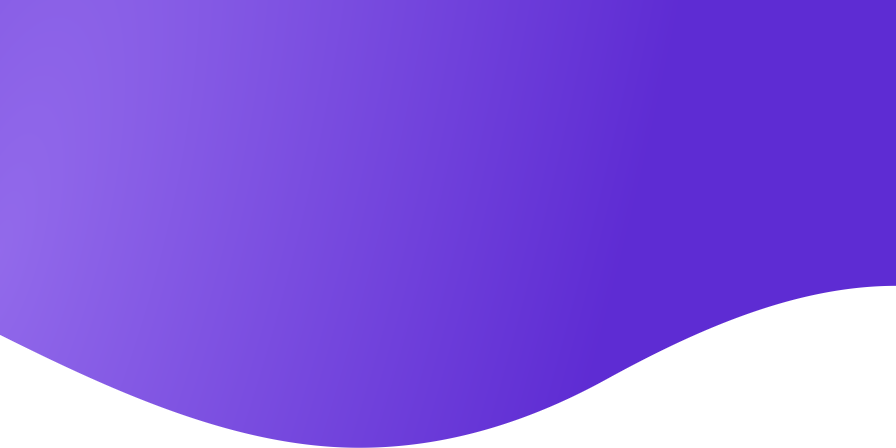
A WebGL 1 fragment shader for this background:

```glsl
precision highp float;

uniform vec2 u_resolution;

const vec2 CANVAS = vec2(2.0, 1.0);

// Colours
const vec3 LILAC = vec3(0.572, 0.414, 0.920);
const vec3 VIOLET = vec3(0.370, 0.172, 0.828);
const vec3 WHITE = vec3(1.0);

// Tilted elliptical glow
const vec2 GLOW_CENTER = vec2(0.0, 0.44);
const vec2 GLOW_RADII = vec2(1.344, 4.12);
const float GLOW_TILT = -0.277;

// Wave knots: x, height, slope
const vec3 WAVE_START = vec3(0.0, 0.2526, -0.50);
const vec3 WAVE_TROUGH = vec3(0.802, 0.0005, 0.0);
const vec3 WAVE_BEND = vec3(1.354, 0.1536, 0.55);
const vec3 WAVE_CREST = vec3(2.0, 0.362, 0.0);

// Cubic through two knots with the given slopes
float hermite(vec3 a, vec3 b, float x) {
  float span = b.x - a.x;
  float t = (x - a.x) / span;
  float s = 1.0 - t;
  return mix(a.y, b.y, t * t * (3.0 - 2.0 * t))
       + span * t * s * (a.z * s - b.z * t);
}

float waveHeight(float x) {
  if (x < WAVE_TROUGH.x) return hermite(WAVE_START, WAVE_TROUGH, x);
  if (x < WAVE_BEND.x) return hermite(WAVE_TROUGH, WAVE_BEND, x);
  return hermite(WAVE_BEND, WAVE_CREST, x);
}

// Zero at the glow center, one on its rim
float glowDistance(vec2 p) {
  float c = cos(GLOW_TILT);
  float s = sin(GLOW_TILT);
  vec2 d = p - GLOW_CENTER;
  vec2 local = vec2(c * d.x + s * d.y, c * d.y - s * d.x);
  return length(local / GLOW_RADII);
}

void main() {
  vec2 p = gl_FragCoord.xy / u_resolution * CANVAS;
  float pixel = CANVAS.y / u_resolution.y;

  // Gradient
  vec3 color = mix(LILAC, VIOLET, min(glowDistance(p), 1.0));

  // White below the wave, with a one-pixel soft edge
  float height = waveHeight(p.x);
  float slope = (waveHeight(p.x + pixel) - height) / pixel;
  float edge = (p.y - height) / (pixel * sqrt(1.0 + slope * slope));
  color = mix(WHITE, color, clamp(edge + 0.5, 0.0, 1.0));

  gl_FragColor = vec4(color, 1.0);
}
```
